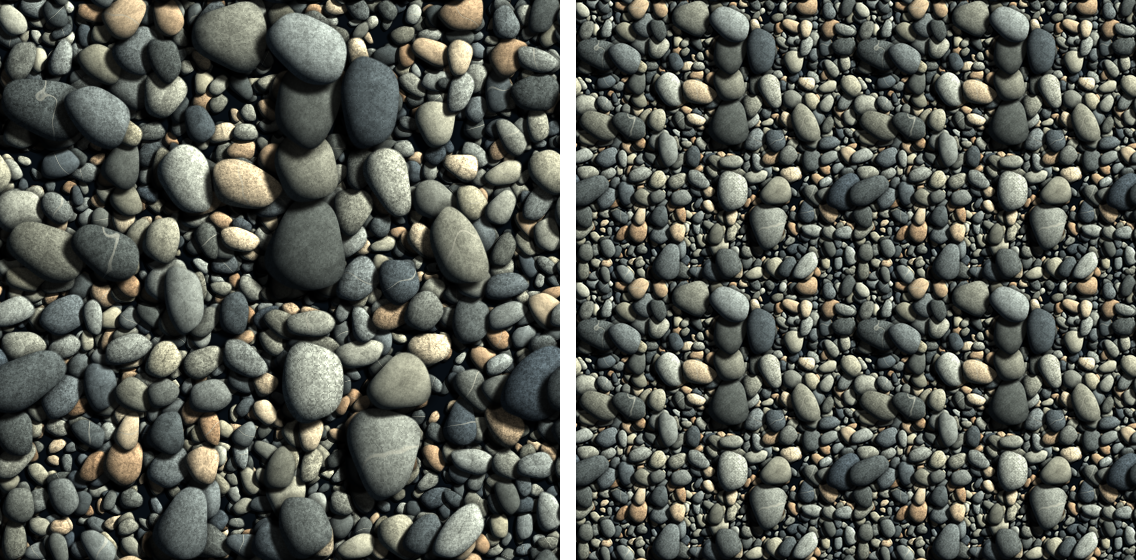
Left: one tile. Right: repeated 2 by 2.
A WebGL 1 fragment shader for this texture:

```glsl
precision highp float;

uniform vec2 u_resolution;

#define SLATE vec3(0.31, 0.34, 0.36)
#define PALE vec3(0.80, 0.79, 0.73)
#define TAN vec3(0.70, 0.57, 0.44)
#define CREAM vec3(0.95, 0.89, 0.76)
#define GAP vec3(0.03, 0.05, 0.07)
#define SUN_DIR vec3(0.56, 0.50, 0.66)
#define SUN_COLOR vec3(1.28, 1.25, 1.17)
#define SKY_COLOR vec3(0.09, 0.115, 0.14)
#define SHADOW_LENGTH 0.65
#define WARM_SHARE 0.2
#define JITTER 0.44
#define GRAIN 0.24

float hash(vec2 p) {
  return fract(sin(dot(p, vec2(127.1, 311.7))) * 43758.5453);
}

float noise(vec2 p) {
  vec2 i = floor(p), f = fract(p);
  f = f * f * (3.0 - 2.0 * f);
  return mix(mix(hash(i), hash(i + vec2(1.0, 0.0)), f.x),
             mix(hash(i + vec2(0.0, 1.0)), hash(i + vec2(1.0)), f.x), f.y);
}

// Rounded, tapered and slightly lumpy outline: 0 at the centre, 1 on the rim
float pebbleRadius(vec2 q, float taper, float phase) {
  q.y *= 1.0 + taper * q.x;
  vec2 s = pow(abs(q) + 0.0001, vec2(2.3));
  float r = pow(s.x + s.y, 1.0 / 2.3);
  float angle = atan(q.y, q.x + 0.00001);
  return r * (1.0 + 0.05 * sin(3.0 * angle + phase) + 0.025 * sin(5.0 * angle - phase));
}

// Mineral colour with mottling, fine grain and an occasional pale vein
vec3 stoneColor(vec2 p, float size, vec2 seed) {
  float tone = hash(seed + 5.3);
  float kind = hash(seed + 6.7);
  float warmth = hash(seed + 7.9);
  vec3 base = mix(SLATE, PALE, pow(tone, 1.2));
  base *= mix(vec3(0.95, 1.0, 1.04), vec3(1.03, 1.01, 0.93), warmth);
  if (kind < WARM_SHARE) base = mix(TAN, CREAM, tone);

  vec2 offset = vec2(kind, tone) * 60.0;
  float mottle = noise(p * 55.0 + offset) * 0.6 + noise(p * 130.0 + offset) * 0.4;
  float grain = noise(p * 270.0 + offset) * 0.5 + noise(p * 480.0 + offset) * 0.5;
  float rough = mix(0.5, 1.5, hash(seed + 8.3));
  base *= 1.0 + 0.28 * (mottle - 0.5) + GRAIN * rough * 2.0 * (grain - 0.5);

  float bend = (noise(p * 35.0 + offset) - 0.5) * 0.7;
  float band = abs(p.x / size + 0.4 * p.y / size + bend);
  float vein = (1.0 - smoothstep(0.015, 0.06, band)) * step(0.82, hash(seed + 9.1));
  return mix(base, PALE, vein * 0.45);
}

// Paints one grid of pebbles, each shading whatever lies below it
void paintLayer(inout vec3 color, vec2 uv, float count, float keep, float layer) {
  vec2 home = floor(uv * count);
  float pixel = 1.0 / min(u_resolution.x, u_resolution.y);
  for (int j = -1; j <= 1; j++) {
    for (int i = -1; i <= 1; i++) {
      vec2 cell = home + vec2(float(i), float(j));
      vec2 seed = mod(cell, count) + layer * 43.7;
      if (hash(seed + 0.7) > keep) continue;

      // Placement, size and direction
      vec2 shift = (vec2(hash(seed + 1.1), hash(seed + 2.3)) - 0.5) * JITTER;
      vec2 d = uv - (cell + 0.5 + shift) / count;
      float size = mix(0.43, 0.66, hash(seed + 3.1)) / count;
      vec2 axes = size * vec2(1.0, mix(0.54, 0.88, hash(seed + 3.9)));
      float angle = 3.14159 * hash(seed + 4.7);
      float c = cos(angle), s = sin(angle);
      mat2 toLocal = mat2(c, -s, s, c);
      mat2 toCanvas = mat2(c, s, -s, c);
      float taper = (hash(seed + 10.3) - 0.5) * 0.5;
      float phase = 6.28318 * hash(seed + 11.9);

      // Cast shadow and contact darkening
      vec2 p = toLocal * d;
      vec2 q = p / axes;
      float r = pebbleRadius(q, taper, phase);
      vec2 lift = SUN_DIR.xy * axes.y * SHADOW_LENGTH;
      float shadowRadius = pebbleRadius((toLocal * (d + lift)) / axes, taper, phase);
      float shadow = 1.0 - smoothstep(0.90, 1.10, shadowRadius);
      float contact = 1.0 - smoothstep(0.95, 1.3, r);
      color *= (1.0 - 0.84 * shadow) * (1.0 - 0.4 * contact);

      // Sunlit dome
      float blur = 0.9 * pixel / axes.y;
      float cover = 1.0 - smoothstep(1.0 - blur, 1.0 + blur, r);
      if (cover > 0.0) {
        vec2 slope = toCanvas * (q * vec2(axes.y / axes.x, 1.0)) * mix(0.45, 1.0, r);
        vec3 normal = normalize(vec3(slope, sqrt(max(1.0 - r * r, 0.0)) + 0.25));
        float sun = max(dot(normal, normalize(SUN_DIR)), 0.0);
        vec3 lit = stoneColor(p, size, seed) * (SKY_COLOR + SUN_COLOR * sun);
        color = mix(color, lit, cover);
      }
    }
  }
}

void main() {
  vec2 uv = gl_FragCoord.xy / u_resolution;
  vec3 color = GAP;
  paintLayer(color, uv, 37.0, 0.85, 1.0);
  paintLayer(color, uv, 24.0, 0.80, 2.0);
  paintLayer(color, uv, 15.0, 0.66, 3.0);
  paintLayer(color, uv, 8.0, 0.46, 4.0);
  gl_FragColor = vec4(clamp(color, 0.0, 1.0), 1.0);
}
```
